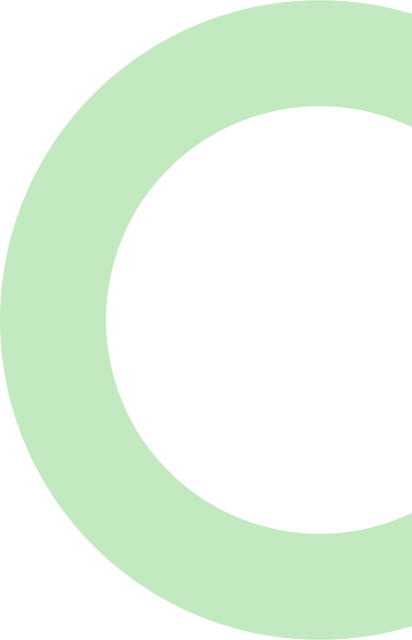
Give the GLSL for this background, as a WebGL 1 fragment shader.

```glsl
precision highp float;
// A wide pale green ring on white, cut off by the right edge.

uniform vec2 u_resolution;

void main() {
  // Canvas heights as the unit, measured from the ring centre
  vec2 p = gl_FragCoord.xy / u_resolution.y - vec2(0.4997, 0.5);
  float pixel = 1.0 / u_resolution.y;

  // Signed distance to the band between radii 0.334 and 0.4997
  float ringDistance = abs(length(p) - 0.41685) - 0.08285;
  float coverage = clamp(0.5 - ringDistance / pixel, 0.0, 1.0);

  vec3 paleGreen = vec3(0.763, 0.914, 0.753);
  gl_FragColor = vec4(mix(vec3(1.0), paleGreen, coverage), 1.0);
}
```
